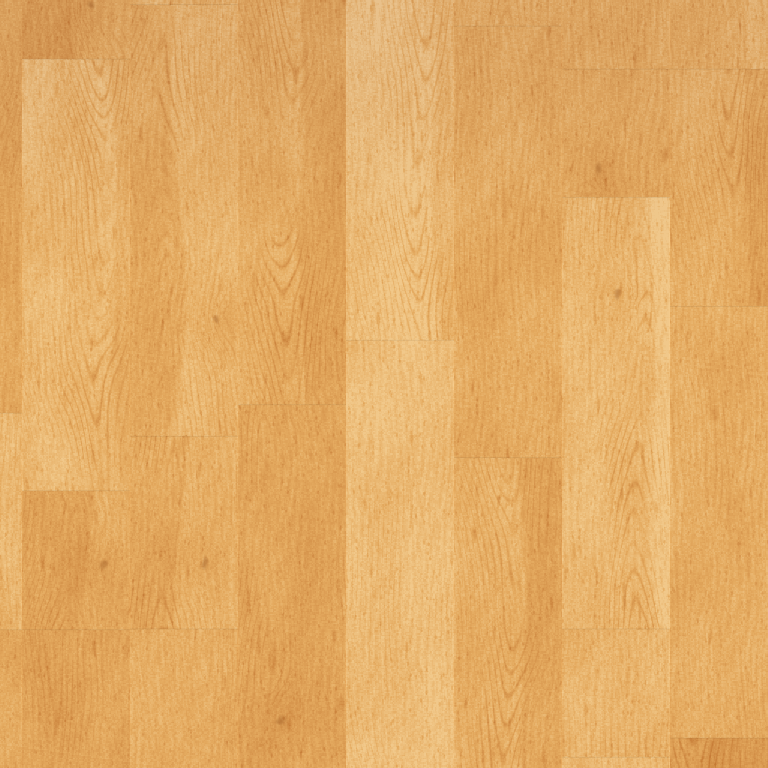
Write a WebGL 1 fragment shader that draws this texture.

```glsl
precision highp float;
uniform vec2 u_resolution;

float hash(vec2 p) {
  return fract(sin(dot(p, vec2(41.3, 289.1))) * 4375.85);
}

// Layered sines, roughly -1 to 1
float waves(vec2 p, float seed) {
  float sum = 0.0, amp = 0.6;
  for (int n = 0; n < 4; n++) {
    p = mat2(0.8, 0.6, -0.6, 0.8) * p * 1.5 + seed * 37.0;
    sum += amp * sin(p.x + 1.4 * sin(p.y));
    amp *= 0.6;
  }
  return sum;
}

// Cellular noise: distance to the nearest point and its random value
vec2 cells(vec2 p) {
  vec2 base = floor(p), best = vec2(9.0, 0.0);
  for (int y = -1; y <= 1; y++) {
    for (int x = -1; x <= 1; x++) {
      vec2 id = base + vec2(x, y);
      vec2 point = id + vec2(hash(id), hash(id + 17.0));
      float d = length(p - point);
      if (d < best.x) best = vec2(d, hash(id + 53.0));
    }
  }
  return best;
}

// Value for one of eight columns
float pick(vec4 low, vec4 high, float column) {
  vec4 values = column < 4.0 ? low : high;
  vec4 slot = abs(vec4(0, 1, 2, 3) - mod(column, 4.0));
  return dot(values, 1.0 - step(0.5, slot));
}

void main() {
  float px = 1.0 / min(u_resolution.x, u_resolution.y);
  vec2 p = gl_FragCoord.xy * px;

  // Columns of long planks, some with a short plank between
  float width = 0.1406, longSize = 0.562;
  float across = (p.x + 0.112) / width;
  float column = floor(across);
  float u = fract(across) - 0.5;
  float slot = mod(column, 8.0);
  float start = pick(vec4(0.462, 0.361, 0.432, 0.473), vec4(0.557, 0.404, 0.181, 0.039), slot);
  float shortSize = pick(vec4(0.282, 0.181, 0.251, 0.0), vec4(0.0, 0.0, 0.167, 0.309), slot);
  float period = longSize + shortSize;
  float row = floor((p.y - start) / period);
  float v = p.y - start - row * period;
  float isShort = step(longSize, v);
  v -= isShort * longSize;
  float size = mix(longSize, shortSize, isShort);
  float seed = hash(vec2(column + 3.0, row * 2.0 + isShort + 11.0));
  float seed2 = fract(seed * 57.31);
  float seed3 = fract(seed * 211.7);

  // Small knot that bends the grain around it
  vec2 knot = vec2((seed2 - 0.5) * 0.6 * width, size * (0.2 + 0.6 * seed3));
  vec2 toKnot = vec2(u * width, v) - knot;
  float knotDist = length(toKnot * vec2(1.0, 0.75) + 0.003 * waves(p * 70.0, seed));
  float hasKnot = step(0.5, seed);
  float bend = hasKnot * exp(-knotDist * knotDist * 900.0);

  // Growth rings: nested arches on most planks, near straight on others
  float arched = smoothstep(0.15, 0.5, seed2);
  float axis = u - (seed3 - 0.5) * 0.5 - 0.06 * sin(v * 13.0 + seed * 6.0);
  float side = seed > 0.5 ? 1.0 : -1.0;
  float warp = waves(vec2(p.x * 24.0, p.y * 9.0), seed);
  float rings = mix(3.0, 22.0, arched) * v * side + 20.0 * sqrt(axis * axis + 0.008)
    + 0.8 * warp + 3.5 * bend;
  float ringLine = pow(0.5 + 0.5 * sin(6.2832 * rings), 6.0);
  float ringFade = 0.25 + 0.75 * smoothstep(-0.2, 0.6, waves(p * vec2(18.0, 8.0), seed3));
  ringFade *= 0.35 + 0.65 * arched * exp(-axis * axis * 12.0);

  // Fine grain lines, fibres and grit
  float strand = sin(p.x * 620.0 + 4.0 * warp + 5.0 * bend + 1.5 * sin(p.y * 31.0 + seed * 9.0));
  strand *= 0.6 + 0.4 * waves(p * vec2(60.0, 14.0), seed3);
  float fibre = waves(vec2(p.x * 420.0 + 3.0 * warp, p.y * 60.0), seed2);
  float grit = hash(floor(p * 512.0)) + hash(floor(p * 256.0) + 7.0) * 0.5 - 0.75;

  // Pores and dark flecks
  vec2 pore = cells(vec2(p.x * 150.0, p.y * 70.0) + seed * 30.0);
  float pores = step(0.74, pore.y) * (1.0 - smoothstep(0.1, 0.28, pore.x));
  vec2 fleck = cells(vec2(p.x * 60.0 + 0.5 * warp, p.y * 14.0) + seed2 * 30.0);
  float flecks = step(0.88, fleck.y) * (1.0 - smoothstep(0.04, 0.2, fleck.x));

  // Tone: plank, sapwood band, cloudy figure, then grain
  float tone = 0.59 + 0.28 * (seed3 - 0.5) - 0.08 * isShort;
  tone += mod(column, 2.0) < 0.5 ? 0.08 : -0.08;
  float band = smoothstep(-0.02, 0.03, axis - 0.12 + 0.04 * sin(v * 9.0 + seed * 9.0));
  tone += step(0.4, seed2) * (band - 0.4) * 0.18 * side;
  tone += 0.1 * waves(p * vec2(28.0, 12.0), seed2);
  tone += 0.075 * strand + 0.08 * fibre + 0.24 * grit;
  tone -= 0.42 * ringLine * ringFade + 0.26 * pores + 0.32 * flecks + 0.15 * bend;

  vec3 amber = vec3(0.825, 0.56, 0.28);
  vec3 honey = vec3(0.895, 0.668, 0.375);
  vec3 cream = vec3(0.945, 0.785, 0.54);
  vec3 color = mix(amber, honey, clamp(tone * 2.0, -0.8, 1.0));
  color = mix(color, cream, clamp(tone * 2.0 - 1.0, 0.0, 1.0));
  color = mix(color, vec3(0.66, 0.4, 0.17), 0.5 * hasKnot * (1.0 - smoothstep(0.001, 0.007, knotDist)));

  // Duller light toward the top
  color *= mix(vec3(1.0), vec3(0.965, 0.965, 1.01), smoothstep(0.6, 1.0, p.y));

  // Faint seams, broken along their length
  float soft = max(px, 0.0012);
  float sideSeam = 1.0 - smoothstep(0.0, soft, (0.5 - abs(u)) * width);
  float endSeam = 1.0 - smoothstep(0.0, soft, min(v, size - v));
  float worn = 0.6 + 0.4 * sin(p.y * 47.0 + 3.0 * sin(p.x * 61.0));
  color *= 1.0 + 0.03 * sideSeam * worn - 0.06 * endSeam;

  gl_FragColor = vec4(color, 1.0);
}
```
